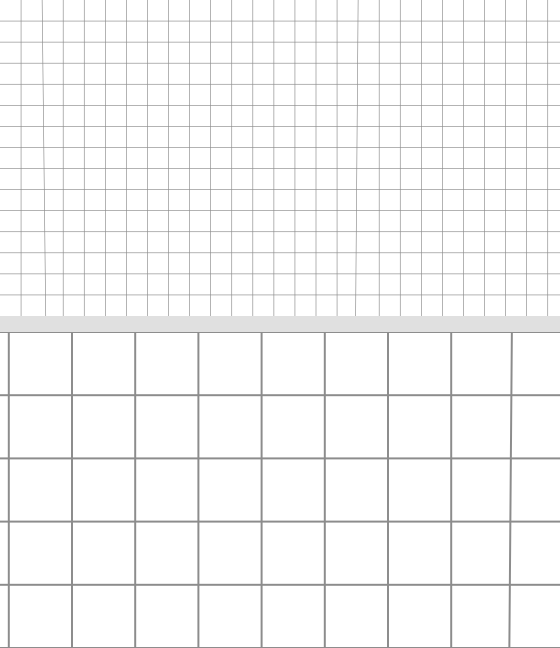
Top: the whole. Bottom: its middle third, enlarged.
Give the GLSL for this pattern, as a Shadertoy shader.

```glsl
// Thin grey square grid on white paper, fifteen rows tall.
// Each line is a distance to the nearest lattice line, box-filtered over a pixel;
// two of the vertical lines lean slightly, pivoting at the top edge.

const float ROWS = 15.0;                    // cells down the canvas
const float LINE_WIDTH = 0.0315;            // in cells
const vec3 PAPER = vec3(1.0);
const vec3 INK = vec3(0.55);
const vec2 LEANING_LINES = vec2(2.0, 17.0); // vertical line numbers from the left
const vec2 LEANS = vec2(0.17, -0.12);       // sideways drift at the bottom, in cells

// Share of a pixel covered by a line at the given distance.
float lineCoverage(float dist, float pixel) {
    float fullCoverage = min(1.0, LINE_WIDTH / pixel);
    return clamp((0.5 * (LINE_WIDTH + pixel) - dist) / pixel, 0.0, fullCoverage);
}

// Sideways drift of a vertical line at a depth from 0 (top) to 1 (bottom).
float leanOffset(float lineIndex, float depth) {
    vec2 isLeaning = step(abs(LEANING_LINES - lineIndex), vec2(0.5));
    return dot(isLeaning, LEANS) * depth;
}

void mainImage(out vec4 fragColor, in vec2 fragCoord) {
    float pixel = ROWS / iResolution.y;     // pixel size in cells
    vec2 cell = fragCoord * pixel;
    vec2 nearest = floor(cell + 0.5);
    float depth = 1.0 - cell.y / ROWS;

    // Distances to the nearest vertical and horizontal lines
    vec2 dist = abs(cell - nearest - vec2(leanOffset(nearest.x, depth), 0.0));
    float vertical = lineCoverage(dist.x, pixel);
    float horizontal = lineCoverage(dist.y, pixel);

    // No lines along the left, bottom and top borders
    vertical *= step(0.5, nearest.x);
    horizontal *= step(0.5, nearest.y) * step(nearest.y, ROWS - 0.5);

    // Union of both line sets
    float ink = 1.0 - (1.0 - vertical) * (1.0 - horizontal);
    fragColor = vec4(mix(PAPER, INK, ink), 1.0);
}
```
